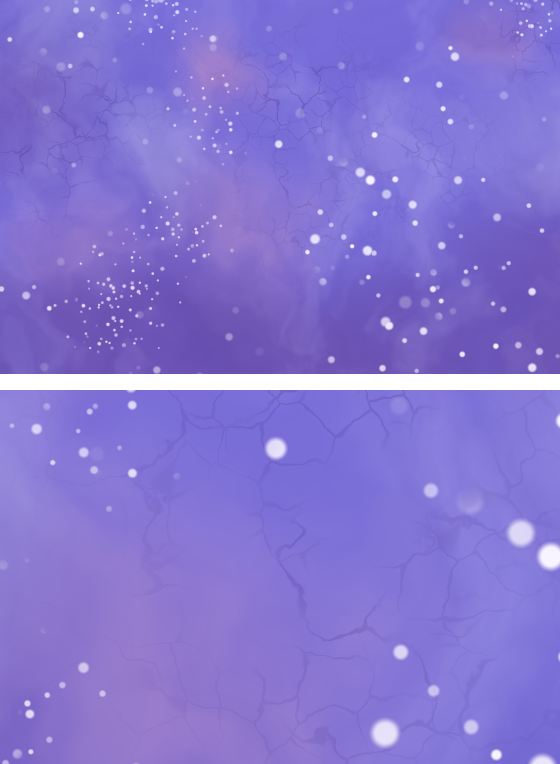
Top, the full canvas; bottom, a detail of the centre.
Write a WebGL 2 fragment shader that draws this background.

```glsl
#version 300 es
precision highp float;

#define BLUE vec3(0.475, 0.435, 0.860)
#define PURPLE vec3(0.425, 0.330, 0.705)
#define MIST vec3(0.620, 0.590, 0.870)
#define ROSE vec3(0.630, 0.490, 0.770)
#define TWIG vec3(0.340, 0.250, 0.620)
#define SNOW vec3(0.970, 0.955, 1.000)
#define TWIG_OPACITY 0.42
#define DUST_RADIUS 0.0055
#define FLAKE_RADIUS 0.0150
#define BOKEH_RADIUS 0.0200

uniform vec2 u_resolution;
out vec4 fragColor;

vec3 hash3(vec2 p) {
    vec3 q = fract(p.xyx * vec3(0.1031, 0.1030, 0.0973));
    q += dot(q, q.yxz + 33.33);
    return fract((q.xxy + q.yzz) * q.zyx);
}

float cornerSlope(vec2 cell, vec2 offset) {
    float angle = 6.2832 * hash3(cell).x;
    return dot(vec2(cos(angle), sin(angle)), offset);
}

float gradientNoise(vec2 p) {
    vec2 i = floor(p), f = p - i, e = vec2(1.0, 0.0);
    vec2 u = f * f * f * (f * (f * 6.0 - 15.0) + 10.0);
    return mix(mix(cornerSlope(i, f), cornerSlope(i + e.xy, f - e.xy), u.x),
               mix(cornerSlope(i + e.yx, f - e.yx), cornerSlope(i + 1.0, f - 1.0), u.x), u.y);
}

float fbm(vec2 p) {
    float sum = 0.0, amplitude = 1.0;
    for (int i = 0; i < 5; i++) {
        sum += amplitude * gradientNoise(p);
        p = mat2(1.6, 1.2, -1.2, 1.6) * p + 7.3;
        amplitude *= 0.47;
    }
    return sum;
}

float glow(vec2 p, vec2 center, float radius) {
    vec2 d = (p - center) / radius;
    return exp(-dot(d, d));
}

// Soft discs jittered in a grid; density sets the share of filled cells
float discs(vec2 p, float cell, float radius, float density, float seed) {
    float cover = 0.0, pixel = 1.0 / u_resolution.y;
    vec2 base = floor(p / cell);
    for (int y = -1; y <= 1; y++)
    for (int x = -1; x <= 1; x++) {
        vec2 id = base + vec2(x, y);
        vec3 place = hash3(id + seed), look = hash3(id + seed + 57.0);
        float r = radius * mix(0.35, 1.0, look.x * look.x);
        float disc = 1.0 - smoothstep(0.55 * r, r + pixel, distance(p, (id + place.xy) * cell));
        float visible = smoothstep(0.0, 0.08, density - place.z);
        cover = max(cover, disc * visible * mix(0.55, 1.0, look.y));
    }
    return cover;
}

// Thin branching lines between irregular cells
float twigs(vec2 p, float scale) {
    vec2 q = p * scale + 0.45 * vec2(fbm(p * 13.0), fbm(p * 13.0 + 31.0));
    vec2 base = floor(q);
    float nearest = 9.0, second = 9.0;
    for (int y = -1; y <= 1; y++)
    for (int x = -1; x <= 1; x++) {
        vec2 id = base + vec2(x, y);
        float d = distance(q, id + hash3(id + 11.0).xy);
        second = min(second, max(nearest, d));
        nearest = min(nearest, d);
    }
    float line = 1.0 - smoothstep(0.015, 0.05 + scale / u_resolution.y, second - nearest);
    return line * smoothstep(-0.15, 0.2, gradientNoise(p * 9.0 + scale));
}

void main() {
    vec2 p = gl_FragCoord.xy / u_resolution.y;
    p.x += 0.5 * (1.5 - u_resolution.x / u_resolution.y);

    // Watercolour clouds
    vec2 warp = vec2(fbm(p * 2.0 + 3.0), fbm(p * 2.0 + 19.0));
    vec2 w = p + 0.13 * warp;
    float cloud = fbm(w * 2.6 + 0.5 * warp + 5.0);
    float wisps = fbm(w * vec2(4.5, 3.5) + warp + 40.0);

    float deep = smoothstep(0.46, 0.12, w.y) + 0.85 * glow(w, vec2(0.10, 0.74), 0.20)
               + 0.6 * glow(w, vec2(0.46, 0.44), 0.13) + 0.65 * glow(w, vec2(1.47, 0.42), 0.15);
    float haze = 0.65 * glow(w, vec2(0.42, 0.60), 0.15) + 0.5 * glow(w, vec2(1.45, 0.62), 0.17)
               + 0.5 * glow(w, vec2(0.20, 0.98), 0.18) + 0.35 * glow(w, vec2(0.95, 0.52), 0.25);
    float blush = 0.75 * glow(w, vec2(0.58, 0.83), 0.11) + 0.65 * glow(w, vec2(0.66, 0.42), 0.15)
                + 0.55 * glow(w, vec2(0.22, 0.35), 0.13) + 0.6 * glow(w, vec2(1.34, 0.90), 0.10);

    vec3 color = mix(BLUE, PURPLE, clamp(deep + 0.45 * cloud, 0.0, 1.0));
    color = mix(color, MIST, clamp(haze + 0.4 * wisps, 0.0, 0.75));
    color = mix(color, ROSE, clamp(blush * (1.0 + 0.7 * wisps), 0.0, 0.8));
    color += 0.035 * cloud + 0.025 * wisps;

    // Faint twigs in patches
    float patches = glow(p, vec2(0.80, 0.74), 0.17) + glow(p, vec2(0.25, 0.75), 0.15)
                  + glow(p, vec2(0.10, 0.55), 0.14) + 0.7 * glow(p, vec2(1.17, 0.56), 0.14)
                  + 0.6 * glow(p, vec2(0.80, 0.45), 0.18) + glow(p, vec2(1.45, 0.92), 0.13);
    float branches = max(twigs(p, 11.0), 0.7 * twigs(p, 23.0));
    color = mix(color, TWIG, TWIG_OPACITY * branches * min(patches, 1.0));

    // Dust clusters, snow flakes and blurred bokeh
    float dust = glow(p, vec2(0.32, 0.20), 0.12) + glow(p, vec2(0.48, 0.38), 0.09)
               + 0.7 * glow(p, vec2(0.56, 0.69), 0.11) + glow(p, vec2(0.44, 0.98), 0.09)
               + glow(p, vec2(1.45, 0.96), 0.09);
    float flakes = 0.055 + 0.5 * glow(p, vec2(1.22, 0.18), 0.21) + 0.25 * glow(p, vec2(0.95, 0.42), 0.20)
                 + 0.22 * glow(p, vec2(0.18, 0.94), 0.17) + 0.16 * glow(p, vec2(0.06, 0.16), 0.17)
                 + 0.12 * glow(p, vec2(1.05, 0.88), 0.25);
    color = mix(color, SNOW, 0.28 * discs(p, 0.11, BOKEH_RADIUS, 0.28, 91.0));
    color = mix(color, SNOW, 0.85 * discs(p, 0.018, DUST_RADIUS, 0.6 * dust, 23.0));
    color = mix(color, SNOW, discs(p, 0.045, FLAKE_RADIUS, flakes, 5.0));

    fragColor = vec4(color, 1.0);
}
```
